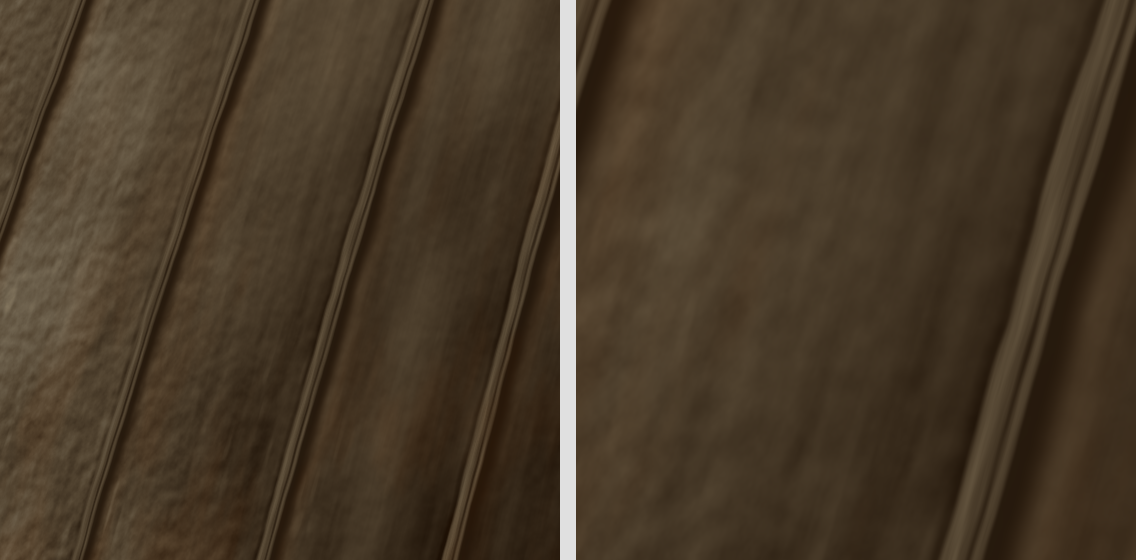
Left: the whole. Right: its middle third, enlarged.
Reproduce this texture procedurally as a WebGL 1 fragment shader.

```glsl
precision highp float;
// Weathered brown boards running diagonally, parted by raised, worn seams.
// A slanted, slightly converging coordinate places the seams; layered value
// noise adds grain, pits and glossy scratches under light from the left.

uniform vec2 u_resolution;

const vec3 DARK = vec3(0.15, 0.102, 0.053);
const vec3 LIGHT = vec3(0.42, 0.36, 0.27);
const vec3 RUST = vec3(0.028, -0.003, -0.018);
const vec3 SHEEN = vec3(-0.008, 0.004, 0.018);

float hash(vec2 p) {
  vec3 q = fract(p.xyx * vec3(0.1031, 0.1030, 0.0973));
  q += dot(q, q.yzx + 33.33);
  return fract((q.x + q.y) * q.z);
}

float noise(vec2 p) {
  vec2 i = floor(p);
  vec2 f = fract(p);
  f = f * f * (3.0 - 2.0 * f);
  float low = mix(hash(i), hash(i + vec2(1.0, 0.0)), f.x);
  float high = mix(hash(i + vec2(0.0, 1.0)), hash(i + vec2(1.0, 1.0)), f.x);
  return mix(low, high, f.y);
}

// Fractal noise centred on zero
float fbm(vec2 p) {
  float sum = 0.0;
  float amp = 0.5;
  for (int i = 0; i < 4; i++) {
    sum += amp * (noise(p) - 0.5);
    p = p * 2.03 + vec2(17.3, 9.1);
    amp *= 0.5;
  }
  return sum;
}

// Soft stripe between two edges
float band(float d, float from, float to, float soft) {
  return smoothstep(from - soft, from + soft, d)
       * (1.0 - smoothstep(to - soft, to + soft, d));
}

// Soft round pool of light or shade
float pool(vec2 p, vec2 center, vec2 size) {
  vec2 q = (p - center) / size;
  return exp(-dot(q, q));
}

// Horizontal spacing of the seams at height y
float seamSpacing(float y) {
  return mix(0.334, 0.310, y);
}

// Coordinate across the boards: every integer is a seam
float boardCoord(vec2 p) {
  float start = mix(0.137, 0.453, p.y) - 0.024 * p.y * (1.0 - p.y);
  return (p.x - start) / seamSpacing(p.y);
}

// Strength of the glossy light, strongest at the left
float glossAt(vec2 p) {
  return 1.0 - smoothstep(0.05, 0.75, p.x + 0.1 * p.y);
}

// Brightness of the board surface, 0 dark to 1 light
float boardTone(vec2 p, float u) {
  float id = floor(u);
  float across = u - id;
  vec2 grain = vec2(u + id * 7.0, p.y);
  float gloss = glossAt(p);

  // Broad light, falling off to the lower right
  float tone = mix(mix(0.74, 0.10, p.x), mix(0.76, 0.55, p.x), p.y);
  tone += 0.20 * pool(p, vec2(0.21, 0.83), vec2(0.11, 0.18));
  tone += 0.20 * pool(p, vec2(0.06, 0.50), vec2(0.13, 0.18));
  tone -= 0.16 * pool(p, vec2(0.42, 0.22), vec2(0.10, 0.25));
  tone -= 0.17 * smoothstep(0.45, 0.95, across) * (1.0 - 0.4 * p.y);

  // Stains and long grain
  tone += 0.42 * fbm(grain * vec2(4.0, 4.5) + 3.0);
  tone += 0.30 * fbm(grain * vec2(16.0, 3.0) + 21.0);
  tone += 0.10 * fbm(p * 70.0);

  // Pitted varnish, lit from the upper left
  vec2 pit = vec2(u * 18.0, p.y * 38.0);
  float relief = fbm(pit) - fbm(pit + vec2(-0.35, 0.45));
  tone += relief * mix(0.10, 0.62, gloss);

  // Short bright scratches along the boards, each with a darker side
  vec2 mark = grain * vec2(30.0, 15.0);
  float scratch = smoothstep(0.60, 0.90, noise(mark));
  float side = smoothstep(0.60, 0.90, noise(mark - vec2(0.6, 0.0)));
  float worn = smoothstep(-0.12, 0.12, fbm(grain * vec2(2.5, 4.0) + 40.0));
  float lower = 1.0 - 0.5 * p.y;
  tone += (0.42 * scratch - 0.14 * side) * worn * lower * (0.06 + gloss);
  return tone;
}

// Blends the seam into a tone: shadow, raised strip, crease and lit edges
float seamTone(float tone, float d, float halfWidth, vec2 p, float soft) {
  float w = halfWidth;
  float shadow = smoothstep(0.3 * w, w, d) * (1.0 - smoothstep(1.3 * w, 3.1 * w, d));
  tone = mix(tone, -0.05, 0.92 * shadow);
  tone -= 0.18 * band(d, -1.5 * w, -0.9 * w, 0.3 * w);

  float strip = band(d, -w, 0.8 * w, soft);
  float fibre = fbm(vec2(d * 220.0, p.y * 14.0 + p.x * 3.0));
  float stripTone = 0.50 + 0.42 * fibre + 0.06 * p.y;
  stripTone += 0.24 * band(d, -0.8 * w, -0.3 * w, 0.25 * w);
  stripTone -= 0.42 * band(d, 0.12 * w, 0.34 * w, 0.15 * w);
  stripTone += 0.10 * band(d, 0.45 * w, 0.65 * w, 0.12 * w);
  return mix(tone, stripTone, strip);
}

void main() {
  vec2 p = gl_FragCoord.xy / u_resolution;
  float u = boardCoord(p);
  float seamId = floor(u + 0.5);

  // Signed distance to the nearest seam, with a worn, wavering edge
  float d = (u - seamId) * seamSpacing(p.y);
  d += 0.005 * fbm(vec2(seamId * 5.0, p.y * 9.0));
  float halfWidth = mix(0.011, 0.016, p.x);
  halfWidth *= 1.0 + 0.35 * fbm(vec2(seamId * 11.0 + 4.0, p.y * 12.0));
  float soft = 0.0016 + 0.7 / u_resolution.x;

  float tone = seamTone(boardTone(p, u), d, halfWidth, p, soft);
  vec3 color = mix(DARK, LIGHT, clamp(tone, -0.15, 1.4));

  // Cool sheen on glossy parts, reddish wear in patches and beside the seams
  float patches = smoothstep(0.0, 0.25, fbm(vec2(u * 5.0, p.y * 4.0) + 60.0));
  float beside = band(d, 1.8 * halfWidth, 4.0 * halfWidth, halfWidth);
  color += SHEEN * glossAt(p) * smoothstep(0.6, 1.1, tone);
  color += RUST * (0.6 * patches * (1.1 - p.y) + 0.35 * beside);
  gl_FragColor = vec4(clamp(color, 0.0, 1.0), 1.0);
}
```
